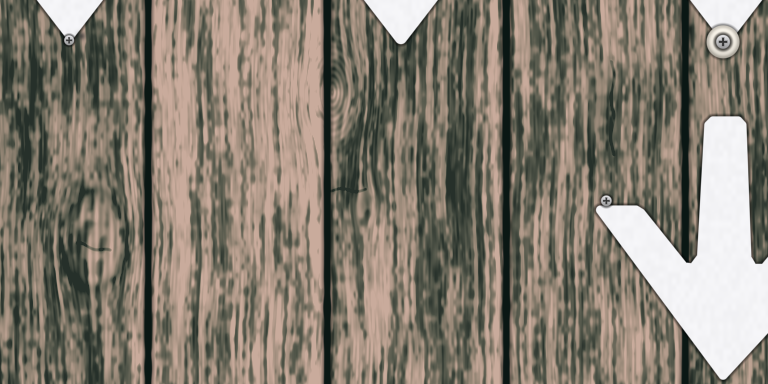
Reproduce this texture procedurally as a WebGL 2 fragment shader.

```glsl
#version 300 es
precision highp float;
// Weathered vertical planks with screwed-on white metal arrows.
#define FIRST_GAP 0.386
#define BOARD_PITCH 0.4662
#define GAP_HALF 0.0085
#define GRAIN 105.0
#define FLAKE_CONTRAST 0.46
#define CORNER 0.012

uniform vec2 u_resolution;
out vec4 fragColor;

const vec3 WOOD[5] = vec3[5](vec3(.15, .19, .165), vec3(.33, .345, .295),
    vec3(.47, .445, .385), vec3(.62, .55, .485), vec3(.79, .67, .61));
const vec3 GAP_COLOR = vec3(.04, .09, .08);
const vec3 METAL = vec3(.96, .96, .97);
const float BOARD_TONE[5] = float[5](.42, .64, .46, .53, .44);

// Arrow outline, inset by CORNER so that its offset is rounded.
const vec2 ARROW[16] = vec2[16](
    vec2(1.846, .674), vec2(1.857, .685), vec2(1.922, .685), vec2(1.932, .674),
    vec2(1.945, .328), vec2(1.961, .301), vec2(1.990, .301), vec2(2.083, .411),
    vec2(2.083, .240), vec2(1.883, .023), vec2(1.564, .453), vec2(1.656, .453),
    vec2(1.669, .445), vec2(1.781, .305), vec2(1.805, .302), vec2(1.827, .331));

float hash(vec2 p) {
    vec3 q = fract(p.xyx * .1031);
    q += dot(q, q.yzx + 33.33);
    return fract((q.x + q.y) * q.z);
}

float noise(vec2 p) {
    vec2 i = floor(p), f = fract(p);
    f = f * f * (3. - 2. * f);
    return mix(mix(hash(i), hash(i + vec2(1, 0)), f.x),
               mix(hash(i + vec2(0, 1)), hash(i + vec2(1, 1)), f.x), f.y);
}

float fbm(vec2 p) {
    float sum = 0., amp = .53;
    for (int i = 0; i < 4; i++, amp *= .5, p = p * 2.03 + 17.) sum += amp * noise(p);
    return sum;
}

// Soft elliptical spot, 1 at its centre.
float spot(vec2 p, vec2 centre, vec2 radii) {
    vec2 q = (p - centre) / radii;
    return exp(-dot(q, q));
}

float segment(vec2 p, vec2 a, vec2 b) {
    vec2 e = b - a;
    return length(p - a - e * clamp(dot(p - a, e) / dot(e, e), 0., 1.));
}

float arrowDistance(vec2 p) {
    float d = 10., side = 1.;
    for (int i = 0, j = 15; i < 16; j = i++) {
        vec2 a = ARROW[i], b = ARROW[j];
        d = min(d, segment(p, a, b));
        if ((a.y > p.y) != (b.y > p.y) && p.x < a.x + (b.x - a.x) * (p.y - a.y) / (b.y - a.y))
            side = -side;
    }
    return side * d - CORNER;
}

// Downward wedge with a rounded apex.
float tipDistance(vec2 p, vec2 apex) {
    vec2 q = vec2(abs(p.x - apex.x), p.y - apex.y), edge = vec2(.61, .792);
    return (dot(q, edge) < 0. ? length(q) : dot(q, vec2(edge.y, -edge.x))) - .016;
}

vec3 woodColor(vec2 p) {
    float s = (p.x - FIRST_GAP) / BOARD_PITCH, u = fract(s);
    int board = clamp(int(floor(s)) + 1, 0, 4);

    // Grain spreads around the knots and wavers along the boards.
    vec2 knot = vec2(.245, .375), swirl = vec2(.865, .76), eye = vec2(.945, .465);
    float x = p.x + .004 * sin(p.y * 7. + float(board) * 2.) + .002 * sin(p.y * 19. + p.x * 9.);
    x -= .65 * (p.x - knot.x) * spot(p, knot, vec2(.1, .17));
    x -= .8 * (p.x - swirl.x) * spot(p, swirl, vec2(.07, .13));
    x -= .6 * (p.x - eye.x) * spot(p, eye, vec2(.04, .06));
    vec2 g = vec2(x, p.y + float(board) * 7.3);

    float streak = noise(g * vec2(GRAIN, 3.5));
    float fine = noise(g * vec2(GRAIN * 1.9, 16.));
    float speck = noise(g * vec2(GRAIN * 1.2, 48.));
    float patches = fbm(g * vec2(15., 6.));

    // Broad light and dark areas.
    float tone = BOARD_TONE[board];
    tone += .24 * smoothstep(.84, .93, u) * (board == 3 ? .2 : board == 0 ? .5 : 1.);
    tone += board == 1 ? .12 * smoothstep(.12, .04, u) : 0.;
    tone += .16 * spot(p, vec2(1.02, .18), vec2(.12, .3)) + .18 * spot(p, vec2(.34, .06), vec2(.03, .1));
    tone -= .18 * spot(p, vec2(.5, .14), vec2(.08, .1)) + .12 * spot(p, vec2(.03, .4), vec2(.09, .6));
    tone -= .1 * spot(p, vec2(.98, .82), vec2(.15, .2)) + .12 * spot(p, vec2(1.58, .66), vec2(.05, .16));

    // Flaking surface over fine grain.
    float flake = .42 * streak + .26 * speck + .32 * patches + .45 * (tone - .5);
    tone += FLAKE_CONTRAST * (smoothstep(.38, .6, flake) - .5);
    tone += .26 * (streak - .5) + .34 * (fine - .5) + .38 * (patches - .5) + .14 * (speck - .5);

    // Knot rings and cracks.
    float ring = length((p - knot) / vec2(.085, .13)) + .12 * (patches - .5);
    tone += .13 * sin(p.x * 330.) * smoothstep(1., .7, ring);
    tone -= .28 * exp(-pow((ring - 1.) * 9., 2.)) + .25 * spot(p, eye, vec2(.015, .02));
    tone -= .14 * sin(length((p - swirl) / vec2(.5, 1.)) * 330.) * spot(p, swirl, vec2(.06, .12));
    vec2 w = p + .004 * vec2(sin(p.y * 61.), sin(p.x * 83.));
    float crack = min(segment(w, vec2(1.596, .84), vec2(1.594, .6)), segment(w, vec2(.86, .505), vec2(.95, .505)));
    crack = min(crack, segment(w, vec2(.2, .365), vec2(.29, .345)));
    tone -= .4 * smoothstep(.006, .001, crack);

    vec3 color = WOOD[0];
    for (int i = 1; i < 5; i++) color = mix(color, WOOD[i], clamp(tone * 4. - float(i) + 1., 0., 1.));

    // Dark gaps between boards.
    float gap = abs(fract(s + .5) - .5) * BOARD_PITCH - GAP_HALF + .003 * (noise(p * vec2(3., 25.)) - .5);
    color *= mix(.65, 1., smoothstep(0., .012, gap));
    return mix(GAP_COLOR, color, smoothstep(-.002, .003, gap));
}

// Round screw head with a cross slot.
vec3 addScrew(vec3 color, vec2 q, float radius, float aa) {
    float r = length(q);
    color *= 1. - .6 * smoothstep(radius * 1.6, radius, r);
    vec3 head = METAL * (.78 + .16 * q.y / radius);
    float slot = max(min(abs(q.x), abs(q.y)) - radius * .16, r - radius * .62);
    head = mix(vec3(.2), head, smoothstep(-aa, aa, slot));
    return mix(head, color, smoothstep(-aa, aa, r - radius));
}

void main() {
    vec2 p = gl_FragCoord.xy / u_resolution * vec2(2., 1.);
    float aa = .8 / u_resolution.y;
    vec3 color = woodColor(p);

    // White plates with a thin shadow.
    float plate = min(arrowDistance(p), tipDistance(p, vec2(.182, .914)));
    plate = min(plate, min(tipDistance(p, vec2(1.044, .901)), tipDistance(p, vec2(1.891, .904))));
    color *= mix(.45, 1., smoothstep(0., .01, plate));
    vec3 metal = METAL - .025 * (noise(p * vec2(90., 60.)) - .3);
    color = mix(metal, color, smoothstep(-aa, aa, plate));

    // Washer and screws.
    vec2 washer = p - vec2(1.883, .891);
    float r = length(washer);
    color *= mix(.5, 1., smoothstep(.042, .052, r));
    vec3 rim = vec3(.83, .81, .77) + .1 * sin(r * 260.) + 1.5 * washer.y;
    color = mix(rim, color, smoothstep(-aa, aa, r - .043));
    color = addScrew(color, washer, .018, aa);
    color = addScrew(color, p - vec2(.18, .895), .013, aa);
    color = mix(color, vec3(.2), .7 * spot(p, vec2(.212, .906), vec2(.01)));
    color = addScrew(color, p - vec2(1.579, .477), .014, aa);
    fragColor = vec4(clamp(color, 0., 1.), 1.);
}
```
